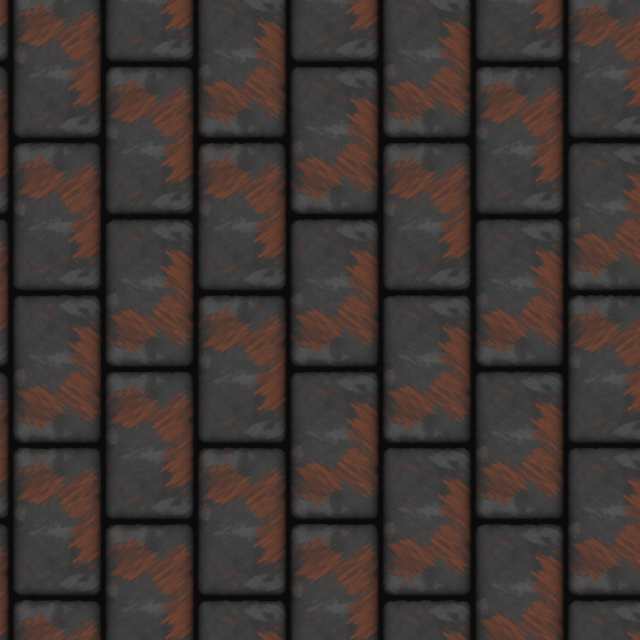
Write a Shadertoy shader that draws this texture.

```glsl
const vec2 CELL = vec2(0.1445, 0.2383);      // tile pitch
const vec2 ORIGIN = vec2(0.0169, -0.0195);   // first tile, from the top left
const float GAP = 0.0018;                    // half width of the joint
const float CORNER = 0.015;
const float SIDE_FALLOFF = 0.0062;
const float TOP_FALLOFF = 0.0032;
const float EDGE_WEAR = 0.0045;

const vec3 JOINT = vec3(0.045, 0.043, 0.043);
const vec3 STONE_DARK = vec3(0.215);
const vec3 STONE = vec3(0.25);
const vec3 STONE_PALE = vec3(0.35);
const vec3 RUST_DARK = vec3(0.33, 0.225, 0.19);
const vec3 RUST_BRIGHT = vec3(0.44, 0.26, 0.19);

// Patches as centre and radii, in tile widths from the top left
const vec4 RUST_PATCHES[4] = vec4[4](
    vec4(0.32, 0.45, 0.32, 0.23), vec4(0.80, 0.53, 0.27, 0.28),
    vec4(0.87, 1.06, 0.21, 0.27), vec4(0.98, 0.78, 0.12, 0.26));
const vec4 PALE_PATCHES[4] = vec4[4](
    vec4(0.30, 0.13, 0.45, 0.16), vec4(0.08, 0.72, 0.20, 0.13),
    vec4(0.47, 0.95, 0.22, 0.11), vec4(0.72, 1.51, 0.32, 0.11));

// One bit per row: tiles laid upside down in each column
const int FLIPPED_ROWS[8] = int[8](4, 4, 17, 14, 29, 28, 26, 0);

float hash(vec2 p) {
    vec3 q = fract(vec3(p.xyx) * 0.1031);
    q += dot(q, q.yzx + 33.33);
    return fract((q.x + q.y) * q.z);
}

float noise(vec2 p) {
    vec2 i = floor(p), f = fract(p);
    f = f * f * (3.0 - 2.0 * f);
    return mix(mix(hash(i), hash(i + vec2(1, 0)), f.x),
               mix(hash(i + vec2(0, 1)), hash(i + vec2(1, 1)), f.x), f.y);
}

float fbm(vec2 p) {
    float sum = 0.0, amp = 0.53;
    for (int i = 0; i < 4; i++) {
        sum += amp * noise(p);
        p = p * 2.03 + 17.1;
        amp *= 0.5;
    }
    return sum;
}

// 1 at the centre of the nearest patch, 0 on its rim
float patchField(vec2 p, vec4 patches[4]) {
    float field = -1.0;
    for (int i = 0; i < 4; i++)
        field = max(field, 1.0 - length((p - patches[i].xy) / patches[i].zw));
    return field;
}

// Distance inward from the rim of a rounded box
float insideBox(vec2 p, vec2 halfSize, float radius) {
    vec2 e = abs(p) - halfSize + radius;
    return radius - length(max(e, 0.0)) - min(max(e.x, e.y), 0.0);
}

vec3 stoneColour(vec2 p) {
    // Axes along and across the brush strokes
    vec2 stroke = vec2(dot(p, vec2(0.79, -0.61)), dot(p, vec2(0.61, 0.79))) + 20.0;
    float streak = fbm(stroke * vec2(5.0, 24.0));
    float blotch = fbm(stroke * vec2(7.0, 11.0) + 5.0);

    vec3 colour = mix(STONE_DARK, STONE, smoothstep(0.25, 0.65, fbm(p * 4.0 + 9.0)));

    float pale = patchField(p, PALE_PATCHES) + (blotch - 0.5) * 2.4;
    colour = mix(colour, STONE_PALE, 0.6 * smoothstep(0.1, 0.75, pale));

    float rust = patchField(p, RUST_PATCHES) + (streak - 0.5) * 1.1 + (blotch - 0.5) * 1.2;
    float cover = smoothstep(-0.08, 0.3, rust);
    float speck = 0.25 * smoothstep(0.72, 0.85, noise(p * vec2(14.0, 22.0) + 40.0));
    vec3 rustColour = mix(RUST_DARK, RUST_BRIGHT, smoothstep(0.3, 0.7, streak));
    colour = mix(colour, rustColour, max(0.88 * cover, speck));

    return colour * (0.95 + 0.1 * noise(stroke * vec2(18.0, 70.0)));
}

void mainImage(out vec4 fragColor, in vec2 fragCoord) {
    vec2 pos = fragCoord / iResolution.xy;
    pos.y = 1.0 - pos.y;
    float pixel = 1.0 / iResolution.y;

    // Columns, every second one raised by half a tile
    vec2 grid = (pos - ORIGIN) / CELL;
    int column = int(floor(grid.x));
    grid.y += 0.5 * float(column & 1);
    int row = int(floor(grid.y));
    vec2 uv = fract(grid);

    // Worn rim, roughest along the top
    vec2 local = (uv - 0.5) * CELL;
    float top = 1.0 - smoothstep(0.0, 0.1, uv.y);
    float wear = fbm(pos * 130.0) * EDGE_WEAR * mix(0.35, 1.0, top);
    float depth = insideBox(local, 0.5 * CELL - GAP, CORNER) - wear;

    // Surface, then rounded shading and joint
    bool flipped = ((FLIPPED_ROWS[(column + 8) % 8] >> row) & 1) == 1;
    vec2 face = vec2(uv.x, flipped ? 1.0 - uv.y : uv.y);
    vec3 colour = stoneColour(face * vec2(1.0, CELL.y / CELL.x));

    float falloff = mix(SIDE_FALLOFF, TOP_FALLOFF, top);
    float shade = 1.0 - 0.8 * exp(-max(depth, 0.0) / falloff);
    float coverage = smoothstep(-pixel, pixel, depth);
    fragColor = vec4(mix(JOINT, colour * shade, coverage), 1.0);
}
```
